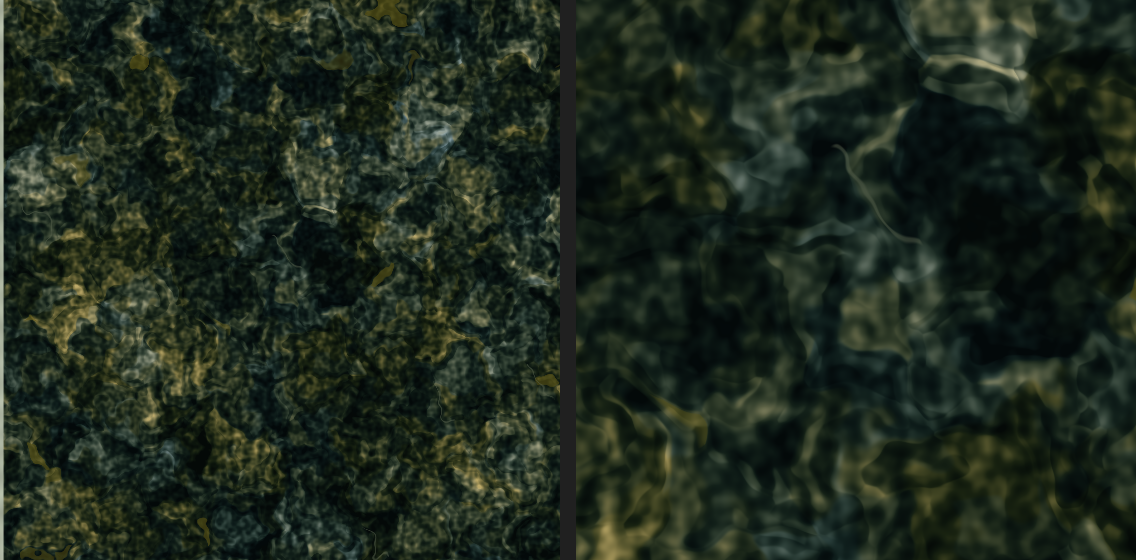
Left, the full canvas; right, a detail of the centre.
Write a three.js fragment shader that draws this texture.

```glsl
// Polished dark green granite: mottled crystals, fine grains, and a pale edge on the left.
varying vec2 vUv;

// Mineral colours, darkest to palest
const vec3 BLACK  = vec3(0.015, 0.035, 0.030);
const vec3 DEEP   = vec3(0.040, 0.080, 0.060);
const vec3 FOREST = vec3(0.080, 0.130, 0.090);
const vec3 MOSS   = vec3(0.150, 0.200, 0.140);
const vec3 SAGE   = vec3(0.220, 0.270, 0.200);
const vec3 LICHEN = vec3(0.330, 0.370, 0.290);
const vec3 PALE   = vec3(0.610, 0.640, 0.570);
const vec3 OCHRE  = vec3(0.360, 0.330, 0.080);
const vec3 WARM_SHIFT = vec3(0.22, 0.04, -0.28);

// Features per canvas width
const vec2  CRYSTAL_SCALE = vec2(10.0, 8.0);
const float GRAIN_SCALE   = 28.0;
const float SPECK_SCALE   = 62.0;
const vec2  STREAK_SCALE  = vec2(85.0, 13.0);

const float TONE_GAIN  = 1.0;    // overall contrast
const float EDGE_WIDTH = 0.0065; // pale strip
const int   HAIRLINES  = 5;
const float TAU = 6.2831853;
const float NOISE_UNIT = 4.6;    // brings gradient noise to unit deviation

vec3 hash3(vec2 p) {
  vec3 q = fract(p.xyx * vec3(0.1031, 0.1030, 0.0973));
  q += dot(q, q.yxz + 33.33);
  return fract((q.xxy + q.yzz) * q.zyx);
}

float cornerSlope(vec2 corner, vec2 offset) {
  float a = TAU * hash3(corner).x;
  return dot(vec2(cos(a), sin(a)), offset);
}

float gradientNoise(vec2 p) {
  vec2 i = floor(p), f = p - i, e = vec2(1.0, 0.0);
  vec2 u = f * f * f * (f * (f * 6.0 - 15.0) + 10.0);
  float low  = mix(cornerSlope(i, f), cornerSlope(i + e, f - e), u.x);
  float high = mix(cornerSlope(i + e.yx, f - e.yx), cornerSlope(i + 1.0, f - 1.0), u.x);
  return mix(low, high, u.y);
}

vec2 noisePair(vec2 p) {
  return vec2(gradientNoise(p), gradientNoise(p + 71.3));
}

// Random triple per Voronoi cell, blended softly at the borders
vec3 softCells(vec2 p, float sharpness) {
  vec2 i = floor(p), f = p - i;
  vec3 sum = vec3(0.0);
  float total = 0.0;
  for (int y = -1; y <= 1; y++) {
    for (int x = -1; x <= 1; x++) {
      vec2 cell = vec2(float(x), float(y));
      vec2 d = cell + hash3(i + cell + 19.0).xy - f;
      float w = exp(-sharpness * dot(d, d));
      sum += w * hash3(i + cell + 143.0);
      total += w;
    }
  }
  return sum / total;
}

float ramp(float a, float b, float x) {
  return clamp((x - a) / (b - a), 0.0, 1.0);
}

// Breakpoints follow the area share of each mineral
vec3 mineralColor(float z) {
  vec3 c = mix(BLACK, DEEP, ramp(-2.3, -1.2, z));
  c = mix(c, FOREST, ramp(-1.2, -0.3, z));
  c = mix(c, MOSS,   ramp(-0.3, 0.36, z));
  c = mix(c, SAGE,   ramp(0.36, 1.0, z));
  c = mix(c, LICHEN, ramp(1.0, 1.75, z));
  return mix(c, PALE, ramp(1.75, 3.3, z));
}

// Faint scattered scratches, mostly falling to the right
float hairlines(vec2 p) {
  float mask = 0.0;
  for (int i = 0; i < HAIRLINES; i++) {
    vec3 h = hash3(vec2(float(i) * 7.0 + 3.0, 11.0));
    float a = -0.9 + 0.7 * (h.z - 0.5);
    vec2 dir = vec2(cos(a), sin(a)), d = p - h.xy;
    float along = clamp(dot(d, dir), -0.035, 0.035);
    mask = max(mask, 1.0 - smoothstep(0.0005, 0.0028, length(d - dir * along)));
  }
  return mask;
}

void main() {
  // Ragged outlines
  vec2 p = vUv + 0.06 * noisePair(vUv * 14.0) + 0.02 * noisePair(vUv * 45.0 + 9.0);

  vec3 crystal = softCells(p * CRYSTAL_SCALE, 35.0);
  vec3 grain   = softCells(p * GRAIN_SCALE + 31.0, 16.0);
  vec3 speck   = softCells(p * SPECK_SCALE + 57.0, 12.0);

  // Cleavage streaks run upright in most crystals, level in others
  vec2 s = mix(vUv, p, 0.35);
  float upright = gradientNoise(s * STREAK_SCALE + 5.0);
  float level   = gradientNoise(s * STREAK_SCALE.yx + 23.0);
  float streak  = mix(upright, level, smoothstep(0.6, 0.75, crystal.z));

  // Tone: cells plus noise at several sizes, near unit deviation
  float cells = 1.7 * (crystal.x - 0.5) + 1.7 * (grain.x - 0.5) + 1.6 * (speck.x - 0.5);
  float mottle = 0.25 * gradientNoise(vUv * 3.5 + 2.0) + 0.30 * gradientNoise(p * 18.0)
               + 0.40 * gradientNoise(vUv * 58.0) + 0.32 * gradientNoise(vUv * 115.0)
               + 0.30 * streak * smoothstep(0.2, 0.7, crystal.x);
  float z = TONE_GAIN * (cells + NOISE_UNIT * mottle);
  vec3 color = mineralColor(z);

  // Olive and blue-green tints, then rare ochre grains and hairlines
  float warmth = 0.8 * (crystal.y - 0.5) + 0.9 * (grain.y - 0.5) + 0.12 * z;
  color *= 1.0 + WARM_SHIFT * clamp(warmth * 1.5, -1.0, 1.0);
  color = mix(color, OCHRE, 0.6 * smoothstep(0.975, 0.995, grain.z));
  color = mix(color, LICHEN, 0.5 * hairlines(p));

  // Pale left edge
  float edge = 1.0 - smoothstep(EDGE_WIDTH - 0.002, EDGE_WIDTH + 0.002, vUv.x);
  color = mix(color, PALE * (1.1 + 0.2 * gradientNoise(vUv * 30.0)), edge);

  gl_FragColor = vec4(color, 1.0);
}
```
